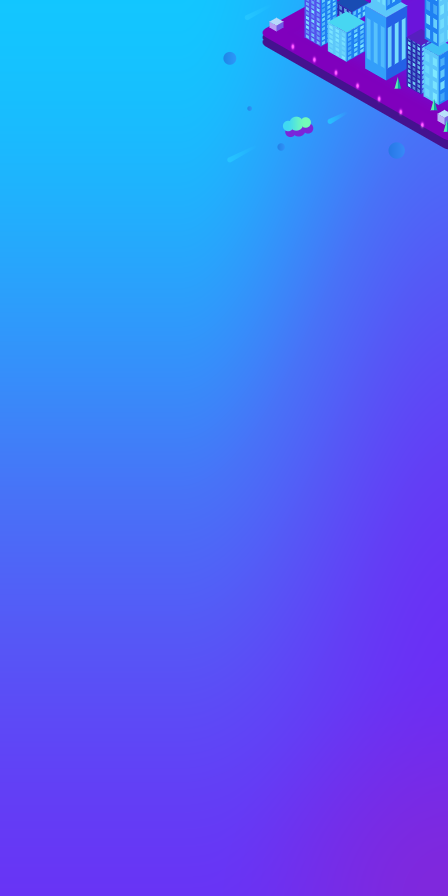
Write a Shadertoy shader that draws this background.

```glsl
// A cyan to violet gradient with an isometric city on a purple slab at the top right.
// Signed distances on a 384 x 768 design grid (y down) give smooth-edged layers;
// towers share one block function, with windows from repeated cells and a hash.

float cover(float d) {
    return clamp(0.5 - d * iResolution.x / 384.0, 0.0, 1.0);
}

float hash(vec2 c) {
    vec3 h = fract(vec3(c.xyx) * 0.1031);
    h += dot(h, h.yzx + 33.33);
    return fract((h.x + h.y) * h.z);
}

vec3 ramp(float t) {
    vec3 cyan = vec3(0.07, 0.78, 1.0), blue = vec3(0.28, 0.45, 0.97), violet = vec3(0.42, 0.18, 0.96);
    return t < 0.5 ? mix(cyan, blue, t * 2.0) : mix(blue, violet, t * 2.0 - 1.0);
}

// Rounded isometric slab; its left corner lies at the origin.
float slab(vec2 q) {
    vec2 iso = vec2(q.x * 0.55 + q.y, q.x * 0.57 - q.y) / 1.12;
    vec2 d = abs(iso - vec2(83.0, 100.0)) - vec2(83.0, 100.0) + 7.0;
    return length(max(d, 0.0)) + min(max(d.x, d.y), 0.0) - 7.0;
}

// Isometric tower standing on its front corner, w half wide and h tall.
void block(inout vec3 col, vec2 p, vec2 base, float w, float h, vec3 leftWall, vec3 rightWall, vec3 roof, vec2 grid) {
    vec2 q = p - base;
    float a = abs(q.x), rise = 0.57 * w, wallY = q.y + 0.57 * a;
    float wall = max(a - w, max(wallY, -h - wallY));
    float top = (a / w + abs(q.y + h + rise) / rise - 1.0) * rise * 0.87;
    vec2 cell = vec2(a, -wallY) / grid;
    vec2 f = (abs(fract(cell) - 0.5) - vec2(0.27, 0.32)) * grid;
    float lit = 0.35 + 0.65 * hash(floor(cell) + floor(base) + step(0.0, q.x) * 17.0);
    vec3 face = mix(leftWall, rightWall, cover(-q.x));
    face = mix(face, vec3(0.50, 0.92, 1.0), cover(max(f.x, f.y)) * lit);
    col = mix(col, face, cover(wall));
    col = mix(col, roof, cover(top));
}

// Bright head at a, tail fading toward b.
void streak(inout vec3 col, vec2 p, vec2 a, vec2 b) {
    vec2 d = b - a;
    float t = clamp(dot(p - a, d) / dot(d, d), 0.0, 1.0);
    float dist = length(p - a - d * t) - mix(2.2, 1.0, t);
    col = mix(col, vec3(0.15, 0.78, 1.0), cover(dist) * (1.0 - t) * 0.85);
}

void ball(inout vec3 col, vec2 p, vec2 c, float r) {
    vec2 q = (p - c) / r;
    vec3 shade = mix(vec3(0.12, 0.47, 0.88), vec3(0.20, 0.56, 0.97), 0.5 + 0.5 * q.x);
    col = mix(col, shade, cover((length(q) - 1.0) * r) * 0.8);
}

float cloud(vec2 q) {
    float d = min(length(q + vec2(7.0, -2.0)) - 4.5, length(q) - 6.0);
    return min(d, length(q - vec2(8.0, -1.0)) - 4.5);
}

void tree(inout vec3 col, vec2 p, vec2 foot) {
    vec2 q = p - foot;
    float d = max(abs(q.x) - (q.y + 10.0) * 0.28, q.y);
    col = mix(col, mix(vec3(0.35, 0.95, 0.70), vec3(0.05, 0.65, 0.65), cover(-q.x)), cover(d));
}

void mainImage(out vec4 fragColor, in vec2 fragCoord) {
    vec2 uv = fragCoord / iResolution.xy;
    vec2 p = vec2(uv.x, 1.0 - uv.y) * vec2(384.0, 768.0);

    // Background: the right side turns violet sooner than the left
    float y = p.y / 384.0;
    float t = mix(smoothstep(-0.1, 2.3, y), smoothstep(-1.1, 1.6, y), smoothstep(0.4, 1.02, uv.x));
    vec3 col = ramp(t);
    col = mix(col, vec3(0.52, 0.15, 0.84), 0.8 * smoothstep(0.55, 0.0, length((uv - vec2(1.0, 0.0)) * vec2(1.0, 2.0))));

    // Floating balls, streaks and cloud
    ball(col, p, vec2(197.0, 50.0), 5.5);
    ball(col, p, vec2(214.0, 93.0), 2.0);
    ball(col, p, vec2(241.0, 126.0), 3.2);
    ball(col, p, vec2(340.0, 129.0), 7.0);
    streak(col, p, vec2(197.0, 137.0), vec2(220.0, 125.0));
    streak(col, p, vec2(212.0, 15.0), vec2(233.0, 4.0));
    streak(col, p, vec2(283.0, 104.0), vec2(298.0, 96.0));
    vec2 puff = p - vec2(254.0, 106.0);
    col = mix(col, vec3(0.48, 0.15, 0.85), cover(cloud(puff - vec2(2.0, 5.0))));
    col = mix(col, mix(vec3(0.25, 0.85, 0.95), vec3(0.45, 0.98, 0.72), smoothstep(-9.0, 8.0, puff.x)), cover(cloud(puff)));

    // Slab: dark rim below a purple deck
    vec2 q = p - vec2(221.0, 28.0);
    float rim = min(slab(q - vec2(0.0, 4.0)), slab(q - vec2(0.0, 8.0)));
    col = mix(col, vec3(0.27, 0.07, 0.56), cover(rim));
    vec3 deck = mix(vec3(0.50, 0.0, 0.74), vec3(0.42, 0.08, 0.86), smoothstep(12.0, 45.0, -slab(q)));
    col = mix(col, deck, cover(slab(q)));

    // Row of lamps along the front edge
    for (int i = 0; i < 7; i++) {
        vec2 lamp = vec2(251.0, 40.0) + float(i) * vec2(18.5, 11.2);
        float d = length((p - lamp) * vec2(1.0, 0.6));
        col += vec3(0.75, 0.45, 0.45) * exp(-d * d * 0.7);
    }

    // City, from back to front
    vec3 navy = vec3(0.16, 0.16, 0.68), azure = vec3(0.12, 0.50, 0.95), sky = vec3(0.36, 0.78, 0.98);
    block(col, p, vec2(302.0, 20.0), 14.0, 10.0, navy, azure, vec2(0.1, 0.3).xyy + vec3(0.0, 0.0, 0.4), vec2(4.0, 5.0));
    block(col, p, vec2(237.0, 27.0), 6.0, 5.0, vec3(0.72, 0.62, 0.96), vec3(0.45, 0.35, 0.90), vec3(0.72, 0.85, 0.98), vec2(40.0));
    block(col, p, vec2(275.0, 40.0), 14.0, 60.0, vec3(0.32, 0.32, 0.93), azure, sky, vec2(4.6, 4.0));
    block(col, p, vec2(297.0, 53.0), 16.0, 25.0, sky, azure, vec3(0.28, 0.84, 0.95), vec2(5.3, 4.0));
    block(col, p, vec2(331.0, 69.0), 18.0, 54.0, vec3(0.20, 0.62, 0.98), vec3(0.14, 0.38, 0.90), sky, vec2(6.0, 54.0));
    block(col, p, vec2(331.0, 9.0), 13.0, 20.0, sky, azure, sky, vec2(4.3, 20.0));
    block(col, p, vec2(361.0, 81.0), 12.5, 42.0, navy, vec3(0.22, 0.25, 0.85), vec3(0.34, 0.12, 0.75), vec2(4.1, 4.0));
    block(col, p, vec2(376.0, 90.0), 13.0, 42.0, sky, azure, vec3(0.25, 0.75, 0.96), vec2(6.5, 10.0));
    block(col, p, vec2(376.0, 40.0), 12.0, 50.0, azure, sky, sky, vec2(6.0, 12.0));
    block(col, p, vec2(381.0, 107.0), 6.0, 6.0, vec3(0.72, 0.70, 0.96), vec3(0.45, 0.40, 0.90), vec3(0.72, 0.88, 0.98), vec2(40.0));

    for (int i = 0; i < 3; i++) tree(col, p, vec2(341.0, 76.0) + float(i) * vec2(21.0, 18.5) + vec2(i == 1 ? 10.0 : 0.0, 0.0));
    fragColor = vec4(clamp(col, 0.0, 1.0), 1.0);
}
```
